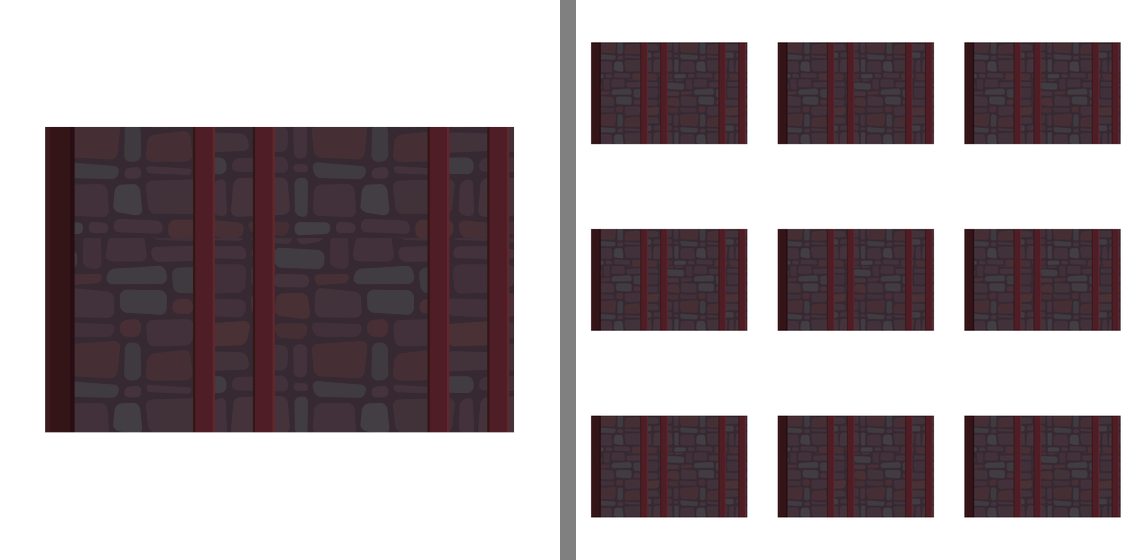
Left: one tile. Right: repeated 3 by 3.
Give the GLSL for this texture, as a three.js fragment shader.

```glsl
varying vec2 vUv;

const float SOFT = 0.001;
const vec2 PANEL_MIN = vec2(0.0807, 0.2279);
const vec2 PANEL_MAX = vec2(0.9180, 0.7734);

// Masonry block: size on the canvas, stones per block, corner of one block
const vec2 BLOCK_SIZE = vec2(0.4414, 0.3906);
const vec2 BLOCK_STONES = vec2(6.0, 8.0);
const vec2 BLOCK_ORIGIN = vec2(0.133, 0.5755);
const float JOINT = 0.0103;

const float POST_WIDTH = 0.0525;
const float BAR_WIDTH = 0.0391;
const float BAR_FIRST = 0.2640;
const float BAR_SPACING = 0.1068;

const vec3 WHITE = vec3(1.0);
const vec3 MORTAR = vec3(0.215, 0.162, 0.196);
const vec3 PLUM_STONE = vec3(0.260, 0.194, 0.228);
const vec3 SLATE_STONE = vec3(0.252, 0.236, 0.257);
const vec3 RUST_STONE = vec3(0.278, 0.186, 0.207);
const vec3 BAR_RED = vec3(0.310, 0.115, 0.145);
const vec3 BAR_LIGHT = vec3(0.390, 0.150, 0.175);
const vec3 BAR_DARK = vec3(0.200, 0.085, 0.085);
const vec3 POST_RED = vec3(0.200, 0.078, 0.092);
const vec3 POST_LIGHT = vec3(0.235, 0.100, 0.115);
const vec3 POST_DARK = vec3(0.155, 0.055, 0.080);

float hash(vec2 p) {
  return fract(sin(dot(p, vec2(12.9898, 78.233))) * 43758.5453);
}

float fill(float d) {
  return 1.0 - smoothstep(-SOFT, SOFT, d);
}

float band(float x, float start, float end) {
  return fill(max(start - x, x - end));
}

float roundedBox(vec2 p, vec2 halfSize, float radius) {
  vec2 q = abs(p) - halfSize + radius;
  return length(max(q, 0.0)) + min(max(q.x, q.y), 0.0) - radius;
}

// Offset of a grid line, wrapping across the block
float jitter(vec2 corner) {
  corner.x = mod(corner.x, BLOCK_STONES.x);
  return (hash(corner + 3.7) - 0.5) * 0.66;
}

// Interlocking rectangle of a cell: lower left in xy, upper right in zw
vec4 stoneBounds(vec2 cell) {
  float a = jitter(cell);
  float b = jitter(cell + vec2(1.0, 0.0));
  float c = jitter(cell + vec2(0.0, 1.0));
  float d = jitter(cell + 1.0);
  bool even = mod(cell.x + cell.y, 2.0) < 0.5;
  vec4 shift = even ? vec4(a, b, d, c) : vec4(c, a, b, d);
  return vec4(cell, cell + 1.0) + shift;
}

vec3 stoneColor(float pick, float shade) {
  vec3 color = pick < 0.58 ? PLUM_STONE : (pick < 0.81 ? SLATE_STONE : RUST_STONE);
  return color * mix(0.97, 1.03, shade);
}

// Blocks wrap sideways and are cut flat along their top and bottom
vec3 stoneWall(vec2 uv) {
  vec2 cellSize = BLOCK_SIZE / BLOCK_STONES;
  vec2 p = fract((uv - BLOCK_ORIGIN) / BLOCK_SIZE) * BLOCK_STONES;
  vec3 color = MORTAR;
  for (int j = -1; j <= 1; j++) {
    for (int i = -1; i <= 1; i++) {
      vec2 cell = floor(p) + vec2(float(i), float(j));
      vec2 id = vec2(mod(cell.x, BLOCK_STONES.x), cell.y);
      vec4 bounds = stoneBounds(cell);
      vec2 halfSize = 0.5 * ((bounds.zw - bounds.xy) * cellSize - JOINT);
      vec2 q = (p - 0.5 * (bounds.xy + bounds.zw)) * cellSize;
      // Slight taper and tilt
      vec2 skew = vec2(hash(id + 17.3), hash(id + 29.1)) - 0.5;
      q *= 1.0 + 0.22 * skew * clamp(q.yx / halfSize.yx, -1.0, 1.0);
      q.y += 0.12 * (hash(id + 41.9) - 0.5) * q.x;
      float radius = min(0.013, 0.85 * min(halfSize.x, halfSize.y));
      float stone = fill(roundedBox(q, halfSize, radius));
      color = mix(color, stoneColor(hash(id + 53.2), hash(id + 67.4)), stone);
    }
  }
  return color;
}

// Upright strip with its own left and right edge colours
vec3 strip(vec3 base, float x, float width, vec2 edges, vec3 left, vec3 body, vec3 right) {
  vec3 color = mix(left, body, smoothstep(-SOFT, SOFT, x - edges.x));
  color = mix(color, right, smoothstep(-SOFT, SOFT, x - width + edges.y));
  return mix(base, color, band(x, 0.0, width));
}

void main() {
  vec3 color = stoneWall(vUv);
  float x = vUv.x - PANEL_MIN.x;
  float halfPanel = 0.5 * (PANEL_MAX.x - PANEL_MIN.x);

  // Dark post, then a pair of bars in each half
  color = strip(color, x, POST_WIDTH, vec2(0.009, 0.008), POST_LIGHT, POST_RED, POST_DARK);
  float halfX = mod(x, halfPanel);
  for (int i = 0; i < 2; i++) {
    float barX = halfX - BAR_FIRST - float(i) * BAR_SPACING;
    color = strip(color, barX, BAR_WIDTH, vec2(0.004), BAR_DARK, BAR_RED, BAR_LIGHT);
  }

  // White surround
  vec2 middle = 0.5 * (PANEL_MIN + PANEL_MAX);
  float panel = fill(roundedBox(vUv - middle, 0.5 * (PANEL_MAX - PANEL_MIN), 0.0));
  gl_FragColor = vec4(mix(WHITE, color, panel), 1.0);
}
```
